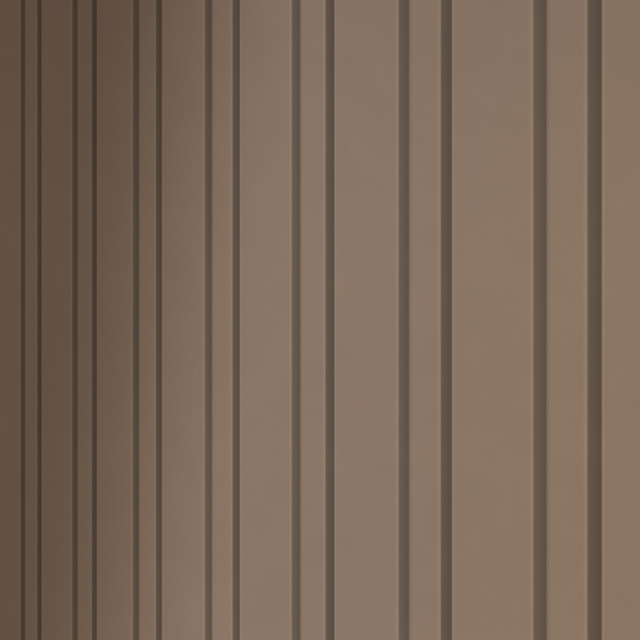
A three.js fragment shader for this texture:

```glsl
// Ribbed metal cladding seen at an angle: seven pairs of vertical grooves
// that widen to the right. A perspective map turns x into a rib coordinate
// where pairs repeat once per unit; soft light and fine grain finish it.
varying vec2 vUv;

const vec3 SHADED_PAINT = vec3(0.385, 0.315, 0.260);
const vec3 LIT_PAINT = vec3(0.545, 0.466, 0.404);
const vec3 WARM_TINT = vec3(1.0, 0.985, 0.955);
const float FIRST_RIB = 0.0352;   // x of the first groove
const float FAR_PITCH = 0.0729;   // rib spacing at the far left
const float PERSPECTIVE = 0.0733; // growth of the spacing with x
const float PAIR_GAP = 0.34;      // second groove, in rib units
const float HALF_WIDTH = 0.042;   // half a groove, in rib units
const float EDGE_BLUR = 0.0015;   // edge softness, in canvas units

vec2 hash2(vec2 p) {
  vec2 q = vec2(dot(p, vec2(127.1, 311.7)), dot(p, vec2(269.5, 183.3)));
  return fract(sin(q) * 43758.5);
}

// Distance to the nearest scattered point
float cellular(vec2 p) {
  vec2 cell = floor(p);
  float nearest = 2.0;
  for (int j = -1; j <= 1; j++) {
    for (int i = -1; i <= 1; i++) {
      vec2 corner = cell + vec2(float(i), float(j));
      nearest = min(nearest, distance(p, corner + hash2(corner)));
    }
  }
  return nearest;
}

// Slow uneven mottling from layered sines
float mottling(vec2 p) {
  float sum = 0.0;
  float weight = 0.5;
  for (int i = 0; i < 4; i++) {
    sum += weight * sin(p.x + 1.7 * sin(p.y)) * sin(p.y + 1.3 * sin(p.x));
    p = mat2(1.6, 1.2, -1.2, 1.6) * p + 2.3;
    weight *= 0.6;
  }
  return sum;
}

float ribCoordinate(float x) {
  return (x - FIRST_RIB) / (FAR_PITCH + PERSPECTIVE * x);
}

// Rib units per canvas unit
float ribDensity(float x) {
  float pitch = FAR_PITCH + PERSPECTIVE * x;
  return (FAR_PITCH + PERSPECTIVE * FIRST_RIB) / (pitch * pitch);
}

// Signed distance to the nearest repeat of a groove
float grooveOffset(float rib, float center) {
  return fract(rib - center + 0.5) - 0.5;
}

float band(float d, float halfWidth, float blur) {
  return smoothstep(-halfWidth - blur, -halfWidth + blur, d)
       * (1.0 - smoothstep(halfWidth - blur, halfWidth + blur, d));
}

float ridge(float d, float center, float width) {
  float q = (d - center) / width;
  return exp(-q * q);
}

// Brightness factor of one groove: lit lip, sloped floor, sharp right edge
float grooveShade(float d, float blur, float depth, float rightLine) {
  float slope = clamp(d / HALF_WIDTH, -1.0, 1.0);
  float lineWidth = 0.007 + 0.5 * blur;
  float shade = 1.0 - band(d, HALF_WIDTH, blur) * (depth + 0.05 * slope);
  shade += 0.055 * ridge(d, -HALF_WIDTH - 0.015, lineWidth);
  return shade + rightLine * ridge(d, HALF_WIDTH + 0.008, lineWidth);
}

// Light falls off to the left, and more so toward the top
vec3 paintColor(vec2 uv) {
  float reach = uv.x - 0.13 * (uv.y - 0.5);
  vec3 paint = mix(SHADED_PAINT, LIT_PAINT, smoothstep(0.06, 0.43, reach));
  paint *= 1.0 - 0.035 * smoothstep(0.65, 1.0, uv.y);
  float warmth = smoothstep(0.6, 1.0, uv.x) * (1.0 - 0.6 * uv.y);
  return paint * mix(vec3(1.0), WARM_TINT, warmth);
}

void main() {
  float rib = ribCoordinate(vUv.x);
  float blur = EDGE_BLUR * ribDensity(vUv.x);

  // Painted faces
  vec3 color = paintColor(vUv);

  // Groove pair: a softer left one and a deeper right one
  color *= grooveShade(grooveOffset(rib, 0.0), blur, 0.27, -0.09);
  color *= grooveShade(grooveOffset(rib, PAIR_GAP), blur, 0.31, 0.04);

  // Fine grain and mottling
  float grain = cellular(vUv * vec2(210.0, 240.0)) - 0.45;
  color *= 1.0 + 0.025 * grain + 0.012 * mottling(vUv * 22.0);

  gl_FragColor = vec4(color, 1.0);
}
```
